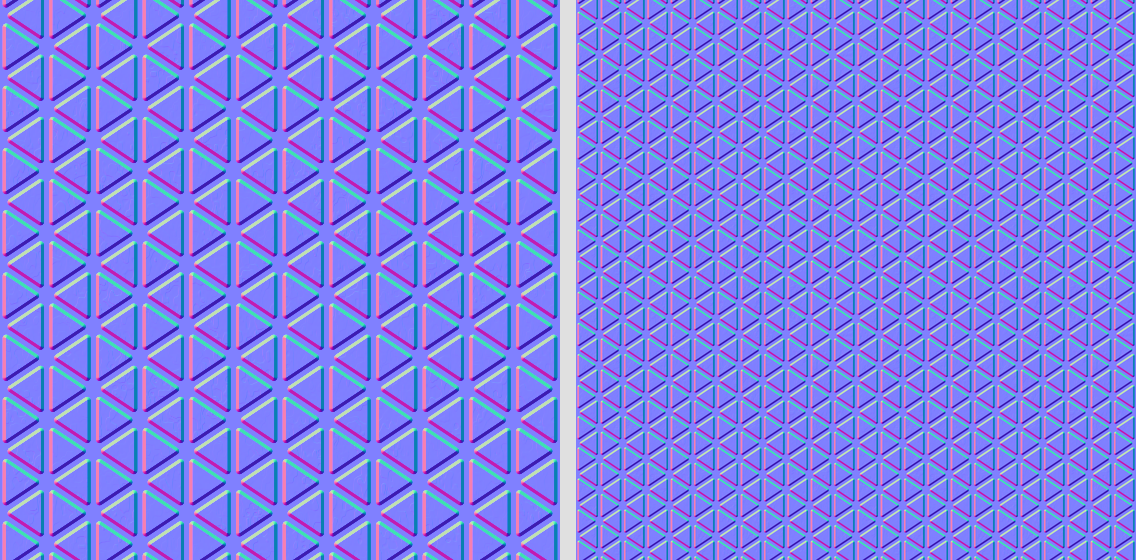
Left: one tile. Right: repeated 2 by 2.
Give the GLSL for this texture map, as a WebGL 1 fragment shader.

```glsl
precision highp float;
// Normal map of recessed rounded triangles in alternating columns, with faintly scratched floors.
uniform vec2 u_resolution;

float hash(vec2 p) {
  return fract(sin(dot(p, vec2(127.1, 311.7))) * 43758.5453);
}

// Value noise that wraps after `cells` lattice steps
float wrapNoise(vec2 uv, vec2 cells) {
  vec2 p = uv * cells;
  vec2 i = floor(p);
  vec2 f = fract(p);
  f = f * f * (3.0 - 2.0 * f);
  vec2 lo = mod(i, cells);
  vec2 hi = mod(i + 1.0, cells);
  return mix(mix(hash(lo), hash(vec2(hi.x, lo.y)), f.x),
             mix(hash(vec2(lo.x, hi.y)), hash(hi), f.x), f.y);
}

// Floor relief: terraced creases, elongated vertically, plus fine grain
float floorHeight(vec2 uv) {
  float n = 0.6 * wrapNoise(uv, vec2(54.0, 30.0))
          + 0.4 * wrapNoise(uv, vec2(140.0, 84.0));
  float creases = smoothstep(0.36, 0.42, n) + smoothstep(0.58, 0.64, n);
  return creases + 0.35 * wrapNoise(uv, vec2(240.0, 160.0));
}

// Vector from the nearest point of the inset triangle; zero inside it.
// The triangle points along +x, with its axis at y = 0.
vec2 outsideTriangle(vec2 p) {
  vec2 q = vec2(p.x, abs(p.y));
  vec2 corner = vec2(0.133, 0.418);
  vec2 side = vec2(0.760, 0.0) - corner;
  vec2 rel = q - corner;
  if (rel.x > 0.0 && dot(rel, vec2(-side.y, side.x)) < 0.0) return vec2(0.0);
  vec2 toBase = vec2(rel.x, max(rel.y, 0.0));
  vec2 toSide = rel - side * clamp(dot(rel, side) / dot(side, side), 0.0, 1.0);
  vec2 v = dot(toBase, toBase) < dot(toSide, toSide) ? toBase : toSide;
  return vec2(v.x, p.y < 0.0 ? -v.y : v.y);
}

void main() {
  vec2 uv = gl_FragCoord.xy / u_resolution;

  // Twelve columns, nine rows; odd columns shift by half a row
  vec2 p = uv * 12.0;
  float shift = mod(floor(p.x), 2.0) * 2.0 / 3.0;
  vec2 cell = vec2(fract(p.x), mod(p.y + 1.0 / 3.0 - shift, 4.0 / 3.0) - 2.0 / 3.0);

  // Points outside the right-facing triangle belong to a mirrored neighbour
  float facing = 1.0;
  if (abs(cell.y) > (1.0 - cell.x) * 2.0 / 3.0) {
    facing = -1.0;
    cell = vec2(1.0 - cell.x, cell.y - sign(cell.y) * 2.0 / 3.0);
  }

  // Bevel slope around the recess, green channel pointing down
  vec2 away = outsideTriangle(cell);
  float d = length(away);
  float bevel = smoothstep(0.0, 0.022, d) * (1.0 - smoothstep(0.064, 0.088, d));
  vec2 tilt = vec2(-away.x * facing, away.y) / max(d, 0.0001) * bevel * 2.5;

  // Patchy wear on the recessed floor
  float e = 0.0013;
  float h = floorHeight(uv);
  vec2 relief = vec2(floorHeight(uv + vec2(e, 0.0)) - h,
                     floorHeight(uv + vec2(0.0, e)) - h);
  float patches = 0.25 + 0.75 * smoothstep(0.35, 0.7, wrapNoise(uv, vec2(26.0, 22.0)));
  tilt += relief * vec2(-0.16, 0.16) * patches * (1.0 - smoothstep(0.0, 0.03, d));

  vec3 normal = normalize(vec3(tilt, 1.0));
  gl_FragColor = vec4(normal * 0.5 + 0.5, 1.0);
}
```
